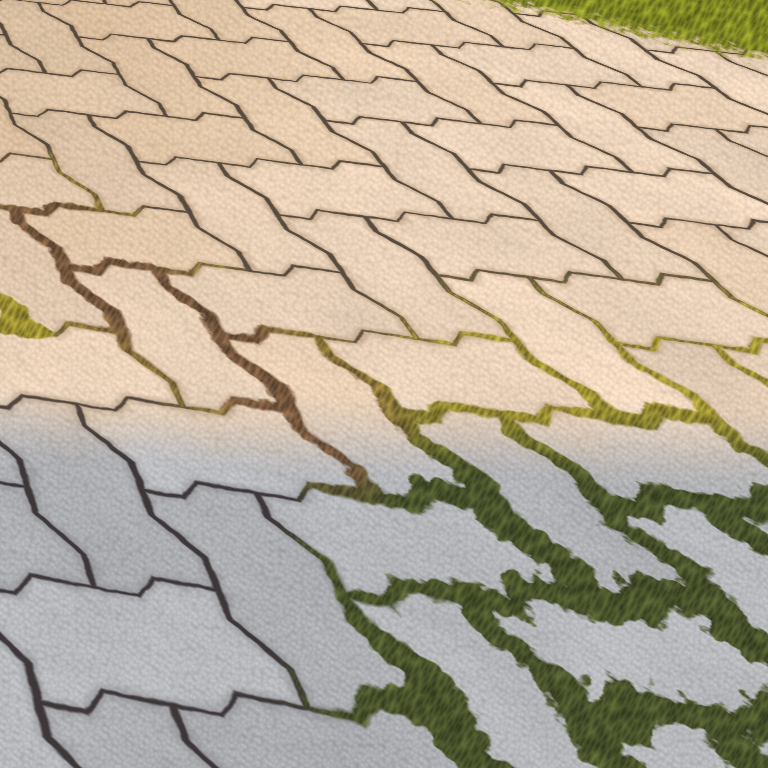
Reproduce this texture procedurally as a three.js fragment shader.

```glsl
// Zigzag herringbone pavers in perspective, half in sun, with mossy joints.
#define TILT 0.0583
#define ZIGZAG 0.17
#define JOINT 0.026
#define MOSS_GROWTH 0.21
#define STONE_SUN vec3(0.925, 0.83, 0.735)
#define STONE_SHADE vec3(0.70, 0.705, 0.72)
#define STONE_STAIN vec3(0.69, 0.58, 0.45)
#define MOSS_SUN vec3(0.61, 0.56, 0.20)
#define MOSS_SHADE vec3(0.29, 0.33, 0.17)
#define MOSS_DRY vec3(0.46, 0.34, 0.24)
#define GAP vec3(0.20, 0.17, 0.18)

varying vec2 vUv;

float hash(vec2 p) {
  p = fract(p * vec2(0.1031, 0.1137));
  p += dot(p, p.yx + 33.33);
  return fract((p.x + p.y) * p.x * 17.0);
}

// Distance to the nearest scattered point
float cellular(vec2 p) {
  vec2 cell = floor(p), f = fract(p);
  float nearest = 2.0;
  for (int j = -1; j <= 1; j++) {
    for (int i = -1; i <= 1; i++) {
      vec2 o = vec2(float(i), float(j));
      vec2 c = cell + o + 50.0;
      vec2 point = o + vec2(hash(c), hash(c + 71.7));
      nearest = min(nearest, length(point - f));
    }
  }
  return nearest;
}

// Layered sines, about -1 to 1
float waves(vec2 p) {
  float sum = 0.0, amp = 0.5;
  for (int i = 0; i < 4; i++) {
    p = mat2(0.8, 0.6, -0.6, 0.8) * p * 1.7 + 1.3;
    sum += amp * sin(p.x + 1.4 * sin(p.y)) * cos(p.y * 0.8);
    amp *= 0.65;
  }
  return sum;
}

// Lopsided triangle wave: rises until k, then falls
float zigzag(float t, float k) {
  t = fract(t);
  return min(t / k, (1.0 - t) / (1.0 - k)) - 0.5;
}

// Canvas point (y down) to paving units
vec2 toGround(vec2 p) {
  float q = p.y + 0.9076;
  vec2 row1 = vec2(0.1139, 0.0592 + TILT * p.x);
  vec2 row2 = vec2(0.0026, 0.0021 + TILT * q);
  vec2 rhs = vec2(p.x - 0.0247, q - 1.1784);
  float det = row1.x * row2.y - row1.y * row2.x;
  return vec2(rhs.x * row2.y - row1.y * rhs.y, row1.x * rhs.y - rhs.x * row2.x) / det;
}

// Joint distance in x, stone id in yz
vec3 herringbone(vec2 g) {
  vec2 cell = floor(g), f = fract(g);
  float k = mod(cell.x - cell.y, 4.0);
  bool across = k < 1.5;
  vec2 second = across ? vec2(step(0.5, k), 0.0) : vec2(0.0, step(k, 2.5));
  vec2 size = across ? vec2(2.0, 1.0) : vec2(1.0, 2.0);
  vec2 local = f + second;
  vec2 d = min(local, size - local);
  return vec3(min(d.x, d.y + 0.009), cell - second);
}

float segment(vec2 p, vec2 a, vec2 b) {
  vec2 ab = b - a;
  return length(p - a - ab * clamp(dot(p - a, ab) / dot(ab, ab), 0.0, 1.0));
}

void main() {
  vec2 p = vec2(vUv.x, 1.0 - vUv.y);
  vec2 g = toGround(p);
  float broad = waves(g * 1.3);
  float rough = waves(g * 9.0);
  float tuft = cellular(p * 42.0);
  float blade = cellular(vec2(p.x * 150.0 + p.y * 70.0, p.y * 65.0));
  float grain = cellular(p * 170.0);
  float sun = 1.0 - smoothstep(0.49, 0.61, p.y - 0.035 * p.x + 0.012 * broad);

  // Zigzag joints
  vec2 bend = ZIGZAG * vec2(zigzag(g.y - 0.28, 0.42) - 0.3, zigzag(g.x - 0.48, 0.78));
  vec3 paver = herringbone(g - bend + 0.012 * rough);
  float edge = paver.x;
  float tint = hash(paver.yz + 40.0);

  // Stone face: tint, stains and ribs
  vec3 color = mix(STONE_SHADE, STONE_SUN, sun);
  color *= 0.95 + 0.09 * tint + 0.035 * broad + 0.02 * rough;
  float corner = 1.0 - smoothstep(0.0, 0.6, length(p));
  color = mix(color, STONE_STAIN * 1.12, sun * (0.4 * corner + 0.2 * step(0.75, tint)));
  float ribs = sin(dot(p, vec2(-430.0, 640.0)) + rough) * (0.6 + 0.4 * sin(p.x * 380.0));
  color += 0.022 * ribs + 0.09 * (0.45 - grain);
  float rim = 1.0 - smoothstep(0.02, 0.12, edge + 0.02 * rough);
  color = mix(color, mix(STONE_SHADE * 0.78, STONE_STAIN, sun), 0.5 * rim);

  // Open joint
  float gapWidth = JOINT * (1.0 + 0.35 * broad);
  float gap = 1.0 - smoothstep(gapWidth * 0.55, gapWidth + 0.018, edge);
  color = mix(color, mix(GAP, STONE_STAIN * 0.55, 0.5 * sun), gap * 0.9);

  // Dry moss along a diagonal, green moss to the lower right
  float ragged = 0.85 + 0.45 * broad + 0.5 * (0.5 - tuft) + 0.3 * rough;
  float dry = 1.0 - smoothstep(0.03, 0.12, segment(p, vec2(0.05, 0.3), vec2(0.54, 0.62)));
  float lush = smoothstep(0.32, 0.66, p.x + 0.03 * broad) * smoothstep(0.27, 0.82, p.y);
  float spots = 1.0 - smoothstep(0.01, 0.07, length(p - vec2(0.02, 0.42)));
  float green = max(lush, spots);
  float reach = (MOSS_GROWTH * green + 0.09 * dry * (1.0 - green)) * ragged;
  float moss = smoothstep(-0.025, 0.03, reach - edge) * smoothstep(0.02, 0.12, max(green, dry));

  // Grass verge in the top right corner
  float verge = smoothstep(-0.008, 0.012, (p.x - 0.6) * 0.21 - p.y + 0.012 * (rough - tuft));
  vec3 mossColor = mix(MOSS_SHADE, MOSS_SUN, sun);
  mossColor = mix(mossColor, MOSS_DRY, dry * (1.0 - smoothstep(0.1, 0.5, green)));
  mossColor = mix(mossColor, vec3(0.50, 0.53, 0.14), verge);
  mossColor *= 0.72 + 0.55 * blade + 0.25 * (0.5 - tuft) + 0.08 * rough;
  color = mix(color, mossColor, max(moss, verge));

  gl_FragColor = vec4(clamp(color, 0.0, 1.0), 1.0);
}
```
